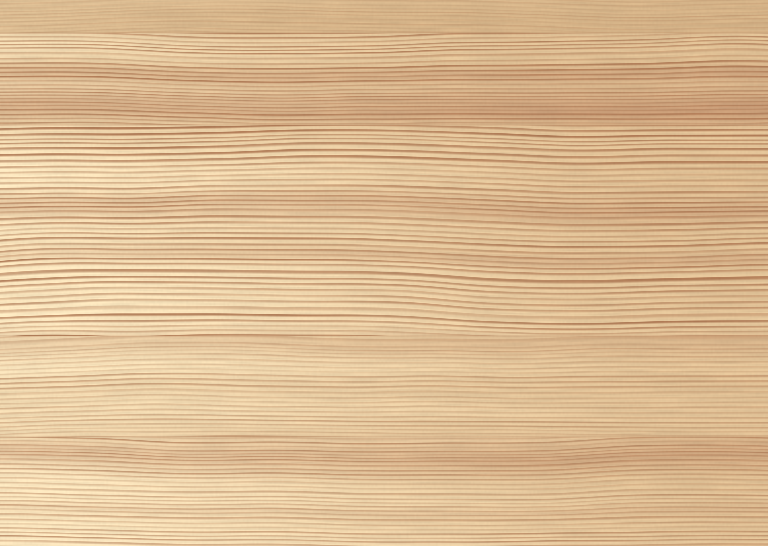
Give the GLSL for this texture, as a WebGL 2 fragment shader.

```glsl
#version 300 es
precision highp float;
// Planks of straight-grained softwood with the grain running across.
// Each plank cuts its own stack of thin growth rings, gently bent by noise;
// dense reddish bands, fine fibres and a side light are laid over them.

uniform vec2 u_resolution;
out vec4 fragColor;

const vec3 PALE_WOOD = vec3(1.000, 0.925, 0.770);
const vec3 SHADED_WOOD = vec3(0.895, 0.775, 0.605);
const vec3 TAN_WOOD = vec3(0.825, 0.690, 0.520);
const vec3 RED_WOOD = vec3(0.765, 0.580, 0.440);
const vec3 LATE_WOOD = vec3(0.655, 0.435, 0.295);

// Planks from bottom to top
const int SEAMS = 4;
const float SEAM_Y[4] = float[4](0.200, 0.385, 0.771, 0.940);
const float RING_DENSITY[5] = float[5](112.0, 118.0, 94.0, 116.0, 150.0);
const float RING_CONTRAST[5] = float[5](0.56, 0.42, 0.74, 0.66, 0.26);
const float TAN_STAIN[5] = float[5](0.10, 0.12, 0.02, 0.20, 0.72);

// Reddish bands: centre height, half width, strength
const int BANDS = 7;
const vec3 BAND[7] = vec3[7](
    vec3(0.165, 0.032, 0.42), vec3(0.060, 0.010, 0.18),
    vec3(0.372, 0.020, 0.22), vec3(0.530, 0.013, 0.28),
    vec3(0.622, 0.022, 0.38), vec3(0.812, 0.030, 0.66),
    vec3(0.868, 0.013, 0.50));

const float BROAD_BEND = 0.024;
const float SMALL_BEND = 0.006;
const float BROAD_DRIFT = 1.2;
const float FINE_DRIFT = 0.75;
const float BAND_CROWDING = 0.45;
const float FIBRE_STRENGTH = 0.060;
const float FLECK_STRENGTH = 0.020;
const float SEAM_DARKNESS = 0.15;

float hash(vec2 p) {
    return fract(sin(dot(p, vec2(127.1, 311.7))) * 43758.5453);
}

float noise(vec2 p) {
    vec2 cell = floor(p);
    vec2 f = fract(p);
    f = f * f * (3.0 - 2.0 * f);
    return mix(mix(hash(cell), hash(cell + vec2(1.0, 0.0)), f.x),
               mix(hash(cell + vec2(0.0, 1.0)), hash(cell + 1.0), f.x), f.y);
}

// A thin line of late wood with a soft and a crisp flank
float lateWood(float ring) {
    float width = clamp(fwidth(ring), 0.02, 0.4);
    float f = fract(ring);
    float rise = smoothstep(0.40 - 0.3 * width, 0.78, f);
    return rise * (1.0 - smoothstep(0.97 - 0.6 * width, 1.0, f));
}

void main() {
    vec2 p = gl_FragCoord.xy / u_resolution.y;
    float across = gl_FragCoord.x / u_resolution.x;

    // Find the plank and the distance to its nearest seam
    int plank = 0;
    float seamDistance = 1.0;
    for (int i = 0; i < SEAMS; i++) {
        if (p.y > SEAM_Y[i]) plank++;
        seamDistance = min(seamDistance, abs(p.y - SEAM_Y[i]));
    }
    float seed = float(plank) * 17.3;

    // Bend the grain along its length
    float bend = BROAD_BEND * (noise(vec2(p.x * 2.3 + seed, p.y * 4.0)) - 0.5)
               + SMALL_BEND * (noise(vec2(p.x * 6.0 + seed, p.y * 11.0)) - 0.5);
    float height = p.y + bend;

    // Rings of uneven spacing crowd together inside the red bands
    float density = RING_DENSITY[plank];
    float ring = density * height
               + BROAD_DRIFT * noise(vec2(seed, height * 19.0))
               + FINE_DRIFT * noise(vec2(seed + 5.0, height * 57.0));
    float redness = 0.0;
    for (int i = 0; i < BANDS; i++) {
        float d = clamp((height - BAND[i].x) / BAND[i].y, -8.0, 8.0);
        redness += BAND[i].z * exp(-d * d);
        ring += BAND_CROWDING * BAND[i].z * density * BAND[i].y * tanh(d);
    }
    redness *= mix(0.75, 1.15, across)
             * mix(0.65, 1.25, noise(vec2(p.x * 1.8, height * 75.0 + seed)));

    // Every ring has its own weight, which fades in and out
    float id = floor(ring);
    float weight = mix(0.45, 1.15, hash(vec2(id, seed)))
                 * mix(0.70, 1.15, noise(vec2(p.x * 4.0, id * 5.0)));
    float late = lateWood(ring) * weight * RING_CONTRAST[plank];

    // Side light, broad stains, then rings
    float shade = smoothstep(-0.15, 0.95, across + 0.25 * (p.y - 0.5));
    vec3 color = mix(PALE_WOOD, SHADED_WOOD, shade);
    float stain = TAN_STAIN[plank]
                + 0.32 * (noise(vec2(p.x * 0.9 + seed, height * 24.0)) - 0.2);
    color = mix(color, TAN_WOOD, clamp(stain, 0.0, 0.85));
    color = mix(color, RED_WOOD, clamp(redness, 0.0, 0.8));
    color = mix(color, LATE_WOOD, clamp(late, 0.0, 0.85));

    // Long fibres and faint flecks across the grain
    float fibre = noise(vec2(p.x * 18.0, height * 340.0)) - 0.5;
    float fleck = noise(vec2(p.x * 280.0, p.y * 190.0)) - 0.5;
    color *= 1.0 + FIBRE_STRENGTH * fibre + FLECK_STRENGTH * fleck;

    // Glue lines
    float pixel = 1.0 / u_resolution.y;
    float seam = 1.0 - smoothstep(0.0005, 0.0010 + pixel, seamDistance);
    color = mix(color, LATE_WOOD, seam * SEAM_DARKNESS);

    fragColor = vec4(color, 1.0);
}
```
